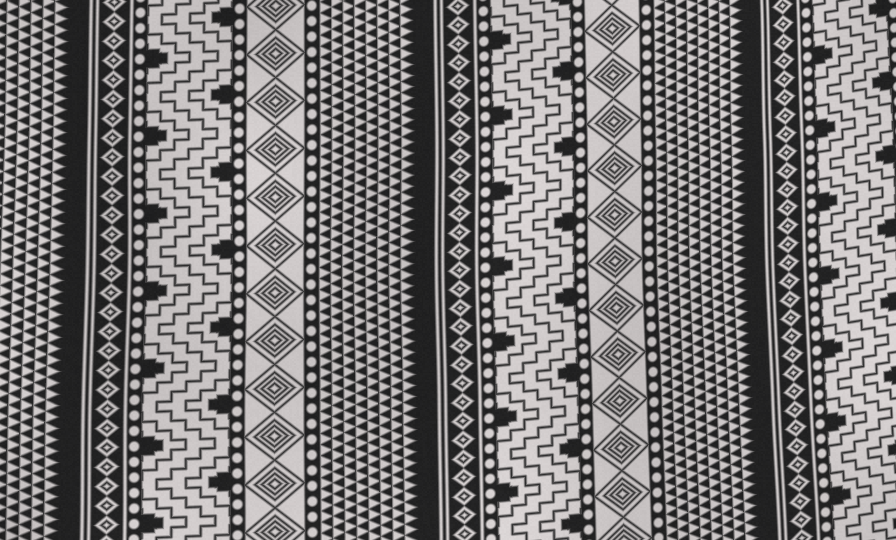
This pattern is drawn by a Shadertoy shader. Its source:

```glsl
#define INK vec3(0.13, 0.13, 0.132)
#define CLOTH vec3(0.81, 0.79, 0.79)
#define HEIGHT 460.0   // layout units in the canvas height
#define STRIPE 300.0   // layout width of one stripe group
#define MOTIF 65.0     // layout height of one zigzag motif
#define BLUR 1.35
#define LINE 0.95
#define WRINKLE 0.006
#define SHADING 0.14
#define GRAIN 0.02

float hash(vec2 p) {
    return fract(sin(dot(p, vec2(127.1, 311.7))) * 43758.5453);
}

float noise(vec2 p) {
    vec2 i = floor(p), f = fract(p);
    f = f * f * (3.0 - 2.0 * f);
    return mix(mix(hash(i), hash(i + vec2(1, 0)), f.x),
               mix(hash(i + vec2(0, 1)), hash(i + vec2(1, 1)), f.x), f.y);
}

// Offset from the nearest multiple of the step
float repeat(float a, float size) {
    return a - size * floor(a / size + 0.5);
}

float band(float x, float left, float right) {
    return abs(x - 0.5 * (left + right)) - 0.5 * (right - left);
}

float box(vec2 p, vec2 halfSize) {
    vec2 d = abs(p) - halfSize;
    return max(d.x, d.y);
}

float diamond(vec2 p, vec2 halfSize) {
    return (dot(abs(p), 1.0 / halfSize) - 1.0) * halfSize.x * halfSize.y / length(halfSize);
}

// Region number between stepped contours that swing left and right
float stepRegion(vec2 cell) {
    return floor((cell.x - abs(mod(cell.y, 8.0) - 4.0) + 1.0) * 0.5);
}

// Borders to all neighbour cells of another region, corners included
float stepLines(vec2 p, vec2 size) {
    vec2 cell = floor(p / size);
    vec2 local = p - (cell + 0.5) * size;
    float d = 100.0;
    for (int i = 0; i < 9; i++) {
        vec2 side = vec2(i % 3 - 1, i / 3 - 1);
        if (stepRegion(cell + side) != stepRegion(cell))
            d = min(d, length(max(abs(local - side * size) - 0.5 * size, 0.0)));
    }
    return d - LINE;
}

float notch(float x, float y) {
    vec2 p = vec2(x, repeat(y, MOTIF));
    return min(box(p, vec2(17.5, 4.6)), box(p, vec2(10.5, 8.0)));
}

float zigzagBand(vec2 p) {
    float width = 72.5;
    vec2 size = vec2(width / 6.0, MOTIF / 8.0);
    float ink = stepLines(p + vec2(0.0, 0.5 * size.y), size);
    ink = min(ink, notch(p.x, p.y));
    ink = min(ink, notch(p.x - width, p.y - 0.5 * MOTIF));
    return max(band(p.x, 0.0, width), -ink);
}

// Crossing lines with a smaller nested diamond in each opening
float latticeBand(vec2 p) {
    float size = MOTIF / 1.62;
    float d = diamond(vec2(p.x, repeat(p.y, size)), vec2(25.0, 0.5 * size));
    float ink = abs(d) - 0.8;
    for (int i = 0; i < 3; i++)
        ink = min(ink, abs(d + 5.2 + float(i) * 3.6) - 0.85);
    return max(abs(p.x) - 25.0, -ink);
}

// Columns of right-pointing triangles, every other one half a row lower
float triangleBand(vec2 p) {
    float cellWidth = 81.0 / 8.0;
    float column = clamp(floor(p.x / cellWidth), 0.0, 7.0);
    float x = p.x - column * cellWidth;
    float row = MOTIF / 7.0;
    float y = abs(repeat(p.y + 0.5 * row * mod(column, 2.0), row));
    return max(0.8 - x, (y / 4.9 + x / 10.9 - 1.0) * 4.45);
}

float diamondChain(vec2 p) {
    float d = diamond(vec2(p.x, repeat(p.y, MOTIF / 4.0)), vec2(9.7, 7.8));
    return max(d, 0.85 - abs(d + 3.5));
}

float dotColumn(vec2 p) {
    return length(vec2(p.x, repeat(p.y, MOTIF / 5.0))) - 4.2;
}

// Distance to the pale shapes of one stripe group
float stripeGroup(vec2 p) {
    float d = min(band(p.x, 1.1, 3.9), band(p.x, 6.7, 9.3));
    d = min(d, band(p.x, 36.1, 38.9));
    d = min(d, diamondChain(p - vec2(22.5, 0.0)));
    d = min(d, dotColumn(p - vec2(45.0, 0.0)));
    d = min(d, dotColumn(p - vec2(130.5, 0.0)));
    d = min(d, dotColumn(p - vec2(193.5, 0.0)));
    d = min(d, zigzagBand(p - vec2(51.5, 0.0)));
    d = min(d, latticeBand(p - vec2(162.0, 0.0)));
    return min(d, triangleBand(p - vec2(200.0, 0.0)));
}

void mainImage(out vec4 fragColor, in vec2 fragCoord) {
    vec2 uv = fragCoord / iResolution.xy;

    // Hang of the cloth: leaning edges, soft wrinkles, narrowing to the right
    float x = uv.x - 0.0924 - (uv.y - 0.5) * (0.018 - 0.047 * uv.x);
    x += WRINKLE * (noise(uv * vec2(5.0, 4.0)) - 0.5);
    float across = x * (2.46 + 0.211 * x);
    float group = floor(across);

    // Each group has its own vertical offset, stretch and skew
    float stretch = 0.985 + 0.027 * group;
    float shift = MOTIF * (0.65 + 0.11 * cos(3.14159 * group));
    vec2 p = vec2(fract(across) * STRIPE, (1.0 - uv.y) * HEIGHT * stretch - shift);
    p.y += (0.04 + 0.055 * group) * (p.x - 51.5);
    float pale = 1.0 - smoothstep(-BLUR, BLUR, stripeGroup(p));

    // Uneven light and fine weave
    float shade = 1.0 + SHADING * (noise(uv * vec2(7.0, 3.0) + 9.0) - 0.55);
    float weave = GRAIN * (hash(floor(uv * vec2(512.0, 308.0))) - 0.5);
    fragColor = vec4(mix(INK, CLOTH, pale) * shade + weave, 1.0);
}
```
